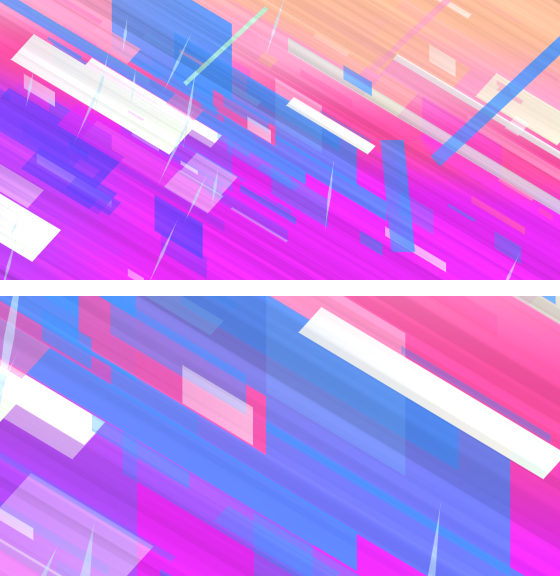
Top: the whole. Bottom: its middle third, enlarged.
Write a Shadertoy shader that draws this background.

```glsl
// Slanted translucent glass panes and light streaks over a magenta to peach gradient.
#define TILT 0.54
#define LARGE_PANES 34
#define SMALL_PANES 60
#define SPARKS 16
#define STREAK_GAIN 0.13
#define EDGE (0.8 / iResolution.y)

const vec3 MAGENTA = vec3(0.93, 0.18, 0.99);
const vec3 HOT_PINK = vec3(1.0, 0.32, 0.65);
const vec3 SOFT_PINK = vec3(1.0, 0.64, 0.79);
const vec3 PEACH = vec3(1.0, 0.75, 0.62);
const vec3 SKY = vec3(0.27, 0.58, 1.0);
const vec3 VIOLET = vec3(0.38, 0.27, 1.0);
const vec3 MINT = vec3(0.72, 0.96, 0.84);
const vec3 CREAM = vec3(0.98, 0.97, 0.87);
const vec3 WHITE = vec3(1.0);

vec4 hash4(float n) {
    vec4 p = fract(n * vec4(0.1031, 0.1030, 0.0973, 0.1099));
    p += dot(p, p.wzxy + 33.33);
    return fract((p.xxyz + p.yzzw) * p.zywx);
}

vec2 turn(vec2 p, float angle) {
    float c = cos(angle), s = sin(angle);
    return vec2(c * p.x + s * p.y, c * p.y - s * p.x);
}

// Background colour; q.x runs along the bands, q.y across them
vec3 backdrop(vec2 q) {
    float w = q.y - 0.35 * q.x;
    vec3 c = mix(MAGENTA, HOT_PINK, smoothstep(0.62, 0.82, w));
    c = mix(c, SOFT_PINK, smoothstep(0.84, 1.06, w));
    c = mix(c, PEACH, smoothstep(1.08, 1.32, w));
    float shade = smoothstep(0.5, -0.1, q.x) * smoothstep(0.72, 0.5, q.y);
    return mix(c, vec3(0.68, 0.32, 1.0), 0.65 * shade);
}

// Blend one skewed pane, slightly fainter at its start
void pane(inout vec3 col, vec2 q, vec2 centre, vec2 size, float skew, vec3 tint, float alpha) {
    vec2 d = q - centre;
    d.x += skew * d.y;
    vec2 gap = abs(d) - size;
    float cover = smoothstep(EDGE, -EDGE, max(gap.x, gap.y));
    float fade = mix(0.82, 1.0, clamp(0.5 + 0.5 * d.x / size.x, 0.0, 1.0));
    col = mix(col, tint, cover * alpha * fade);
}

// Random panes tinted by shifted backdrop colours and accents
void scatter(inout vec3 col, vec2 q, int count, float seed, vec2 size) {
    for (int i = 0; i < count; i++) {
        vec4 a = hash4(seed + float(i) * 3.7);
        vec4 b = hash4(seed + float(i) * 5.3 + 91.0);
        vec2 centre = turn(a.xy * vec2(2.0, 1.0), -TILT);
        vec2 span = size * vec2(0.2 + 0.8 * b.x * b.x, 0.12 + 0.88 * b.y * b.y);
        vec3 tint = backdrop(centre + (a.zw - 0.5) * vec2(0.3, 0.6));
        float cool = 0.42 * smoothstep(1.35, 0.95, centre.y) + 0.06;
        vec3 blue = mix(VIOLET, SKY, smoothstep(0.5, 0.85, centre.y));
        tint = b.z < cool ? blue : b.z > 0.86 ? WHITE : tint;
        pane(col, q, centre, span, b.w < 0.6 ? 0.6 : -0.2, tint, 0.25 + 0.45 * a.w);
    }
}

// Fine brightness bands along the main direction
float streaks(vec2 q) {
    float sum = 0.0;
    for (int i = 0; i < 3; i++) {
        float y = q.y * (24.0 + 31.0 * float(i));
        float row = floor(y);
        vec4 h = hash4(row + 200.0 * float(i));
        float level = mix(h.x, hash4(row + 1.0 + 200.0 * float(i)).x, smoothstep(0.82, 1.0, fract(y)));
        sum += (level - 0.5) * (0.6 + 0.4 * sin(q.x * 3.0 + h.y * 6.28));
    }
    return sum;
}

void mainImage(out vec4 fragColor, in vec2 fragCoord) {
    vec2 p = fragCoord / iResolution.y;
    p.x *= 2.0 * iResolution.y / iResolution.x;
    vec2 q = turn(p, -TILT);
    q = vec2(dot(p, vec2(cos(TILT), -sin(TILT))), dot(p, vec2(sin(TILT), cos(TILT))));
    vec3 col = backdrop(q);
    scatter(col, q, LARGE_PANES, 17.0, vec2(0.34, 0.085));

    // Blue sheets through the centre
    pane(col, q, vec2(0.08, 1.06), vec2(0.25, 0.15), 0.6, SKY, 0.85);
    pane(col, q, vec2(0.50, 1.01), vec2(0.38, 0.07), 0.6, SKY, 0.75);
    pane(col, q, vec2(0.72, 0.92), vec2(0.34, 0.03), 0.6, SKY, 0.8);
    pane(col, q, vec2(0.05, 0.872), vec2(0.7, 0.02), 0.6, SKY, 0.85);
    pane(col, q, vec2(0.45, 0.945), vec2(0.13, 0.03), 0.6, HOT_PINK, 0.9);
    pane(col, q, vec2(-0.2, 0.93), vec2(0.2, 0.035), -0.2, SOFT_PINK, 0.8);

    // Violet and magenta sheets at the lower left
    pane(col, q, vec2(-0.1, 0.53), vec2(0.24, 0.075), -0.2, VIOLET, 0.75);
    pane(col, q, vec2(0.03, 0.43), vec2(0.16, 0.05), -0.2, VIOLET, 0.7);
    pane(col, q, vec2(0.45, 0.49), vec2(0.1, 0.055), 0.6, VIOLET, 0.85);
    pane(col, q, vec2(0.12, 0.63), vec2(0.22, 0.05), -0.2, MAGENTA, 0.75);

    // White and pale gaps
    pane(col, q, vec2(-0.03, 0.755), vec2(0.33, 0.06), -0.2, WHITE, 1.1);
    pane(col, q, vec2(0.14, 0.832), vec2(0.27, 0.018), -0.2, WHITE, 1.0);
    pane(col, q, vec2(-0.06, 0.19), vec2(0.14, 0.075), -0.2, WHITE, 1.1);
    pane(col, q, vec2(0.73, 1.08), vec2(0.17, 0.02), -0.2, WHITE, 1.1);
    pane(col, q, vec2(1.3, 1.49), vec2(0.17, 0.055), -0.2, CREAM, 0.95);
    pane(col, q, vec2(1.15, 1.41), vec2(0.35, 0.012), -0.2, WHITE, 0.9);
    pane(col, q, vec2(1.1, 1.25), vec2(0.65, 0.022), 0.6, MINT, 0.65);

    scatter(col, q, SMALL_PANES, 403.0, vec2(0.14, 0.032));

    // Upright and rising beams
    vec2 r = turn(p, 0.75);
    pane(col, p, vec2(1.42, 0.3), vec2(0.042, 0.2), 0.1, SKY, 0.8);
    pane(col, r, vec2(1.756, -0.75), vec2(0.33, 0.025), 0.0, SKY, 0.85);
    pane(col, r, vec2(1.16, 0.062), vec2(0.2, 0.008), 0.0, MINT, 0.9);
    pane(col, r, vec2(1.657, -0.358), vec2(0.2, 0.012), 0.0, SOFT_PINK, 0.7);

    // Thin tapered sparks
    for (int i = 0; i < SPARKS; i++) {
        vec4 h = hash4(float(i) * 7.1 + 700.0);
        vec2 d = turn(p - vec2(2.0 * h.x * h.x, h.y), 1.1 + 0.35 * h.z);
        float reach = 0.03 + 0.1 * h.w;
        float width = 0.006 * (1.0 - abs(d.x) / reach);
        col = mix(col, vec3(0.8, 0.93, 1.0), 0.6 * smoothstep(EDGE, -EDGE, abs(d.y) - width));
    }

    col *= 1.0 + STREAK_GAIN * streaks(q);
    fragColor = vec4(clamp(col, 0.0, 1.0), 1.0);
}
```
